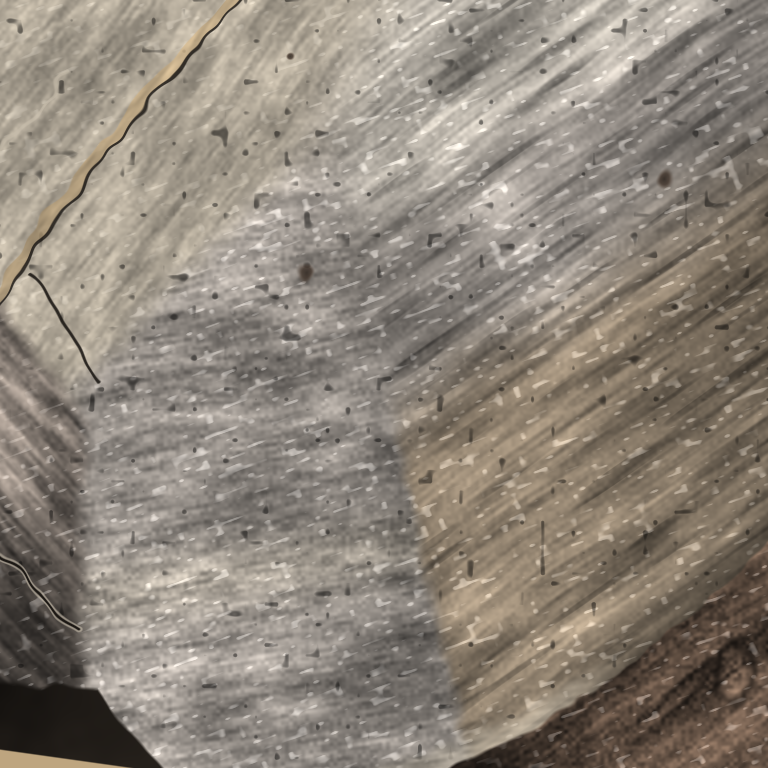
Write a WebGL 2 fragment shader that draws this texture.

```glsl
#version 300 es
precision highp float;

uniform vec2 u_resolution;
out vec4 fragColor;

const vec3 PALE = vec3(0.67, 0.635, 0.575);
const vec3 SILVER = vec3(0.72, 0.695, 0.655);
const vec3 GREY = vec3(0.585, 0.56, 0.535);
const vec3 BROWN = vec3(0.53, 0.475, 0.405);
const vec3 DARK = vec3(0.40, 0.37, 0.345);
const vec3 BARK = vec3(0.30, 0.245, 0.205);
const vec3 SHADOW = vec3(0.11, 0.095, 0.08);
const vec3 TAN = vec3(0.69, 0.60, 0.46);
const vec3 CREAM = vec3(0.79, 0.75, 0.68);
const float GRAIN = 1.15;
const float FLECK = 0.20;
const vec3 KNOTS[3] = vec3[3](vec3(0.40, 0.645, 0.010), vec3(0.87, 0.768, 0.012), vec3(0.381, 0.924, 0.005));

float hash(vec2 p) {
    vec3 q = fract(p.xyx * 0.1031);
    q += dot(q, q.yzx + 33.33);
    return fract((q.x + q.y) * q.z);
}

float noise(vec2 p) {
    vec2 i = floor(p), f = fract(p);
    f = f * f * (3.0 - 2.0 * f);
    return mix(mix(hash(i), hash(i + vec2(1, 0)), f.x),
               mix(hash(i + vec2(0, 1)), hash(i + vec2(1, 1)), f.x), f.y);
}

float fbm(vec2 p) {
    float sum = 0.0, weight = 0.5;
    for (int i = 0; i < 4; i++) {
        sum += weight * noise(p);
        p = mat2(1.6, 1.2, -1.2, 1.6) * p + 17.3;
        weight *= 0.5;
    }
    return sum;
}

// Smooth step that may also fall
float ramp(float a, float b, float x) {
    float t = clamp((x - a) / (b - a), 0.0, 1.0);
    return t * t * (3.0 - 2.0 * t);
}

float bell(float x, float width) {
    return exp(-x * x / (width * width));
}

vec2 along(vec2 p, float degrees) {
    float a = radians(degrees);
    return vec2(dot(p, vec2(cos(a), sin(a))), dot(p, vec2(-sin(a), cos(a))));
}

// Signed streaks along a direction
float grain(vec2 p, float degrees, float stretch) {
    vec2 q = along(p, degrees) + 3.0;
    q.y += 0.012 * noise(q * 7.0);
    float sum = 0.0, freq = 24.0;
    for (int i = 0; i < 4; i++) {
        sum += noise(q * freq * vec2(1.0 / stretch, 1.0) + float(i) * 19.7) - 0.5;
        freq *= 2.0;
    }
    return sum * 0.25;
}

float segment(vec2 p, vec2 a, vec2 b) {
    vec2 d = b - a;
    return length(p - a - d * clamp(dot(p - a, d) / dot(d, d), 0.0, 1.0));
}

float stroke(float dist, float width) {
    float soft = 1.0 / u_resolution.y;
    return ramp(width + soft, width - soft, dist);
}

void main() {
    vec2 p = gl_FragCoord.xy / u_resolution;
    float broad = fbm(p * 6.0 + 4.0) - 0.47;
    float fine = noise(p * 190.0) - 0.5;
    vec2 w = p + (vec2(noise(p * 40.0), noise(p * 40.0 + 51.0)) - 0.5) * 0.014;

    // Slanted right face
    vec2 slant = along(p, 35.0);
    float across = slant.y + broad * 0.08;
    vec3 right = mix(BROWN, GREY, ramp(0.0, 0.16, across));
    right = mix(right, SILVER, ramp(0.22, 0.36, across));
    float slantGrain = grain(p, 36.0, 11.0);
    float furrow = ramp(0.66, 0.86, noise((slant + 2.0) * vec2(8, 85)));
    right *= 1.0 - 0.16 * ramp(0.7, 1.0, p.x);
    right *= 1.0 + GRAIN * slantGrain - 0.22 * furrow + 0.14 * fine;

    // Middle, upper and left faces
    float midGrain = grain(p, 9.0, 4.5);
    vec3 color = mix(GREY, CREAM, 0.45 * bell(p.y - 0.20 - 0.17 * p.x, 0.045));
    color *= 1.0 + 0.10 * ramp(0.5, 0.75, p.y) - 0.10 * bell(p.y - 0.38, 0.1);
    color *= 1.0 + GRAIN * midGrain + 0.24 * fine;
    float paleGrain = grain(p, 52.0, 5.0);
    vec3 pale = PALE * (1.0 + 0.85 * paleGrain + 0.13 * fine);
    vec3 side = DARK * (1.0 + 1.8 * grain(p, -48.0, 7.0) + 0.2 * fine);
    side *= mix(0.7, 1.35, ramp(0.08, 0.6, p.y));

    // Join the faces
    float seam = w.x - 0.61 + 0.21 * p.y;
    float blur = mix(0.012, 0.06, ramp(0.4, 0.75, p.y));
    color = mix(color, right, ramp(-blur, blur, seam));
    color *= 1.0 - 0.13 * bell(seam + 0.025, 0.035) * ramp(0.85, 0.6, p.y);
    float upper = ramp(-0.03, 0.05, w.y - 0.40 - 0.96 * p.x + broad * 0.1);
    upper = max(upper, ramp(0.72, 0.82, p.y)) * ramp(0.07, -0.07, p.x - 0.04 - 0.46 * p.y);
    color = mix(color, pale, upper);
    color = mix(color, side, ramp(0.018, -0.018, w.x - 0.11 + 0.7 * max(p.y - 0.45, 0.0)));

    // Stains, flecks and pits
    color *= 1.0 + 0.55 * broad;
    color *= 1.0 - 0.20 * bell(distance(p, vec2(0.61, 0.67)), 0.08);
    color *= 1.0 - 0.24 * bell(distance(p, vec2(0.51, 0.11)), 0.09);
    float flecks = ramp(0.72, 0.95, noise(along(p, 20.0) * vec2(80, 170) + 90.0));
    color += FLECK * flecks * (1.0 - 0.6 * upper);
    color *= 1.0 - 0.45 * ramp(0.86, 0.97, noise(p * 75.0 + 33.0));

    // Curved split with a tan edge, then finer cracks
    float rise = max(w.y - 0.603, -0.1);
    float split = (w.x - 0.60 * rise - 0.5 * rise * rise) * 0.78;
    color = mix(color, TAN * (1.0 + paleGrain), 0.8 * stroke(abs(split + 0.009), 0.008));
    color = mix(color, SHADOW, 0.85 * stroke(abs(split), 0.001 + 0.002 * noise(p * 22.0)));
    color = mix(color, CREAM, 0.6 * stroke(segment(w, vec2(0, 0.8), vec2(0.09, 0.91)), 0.002));
    color = mix(color, SHADOW, 0.9 * stroke(segment(w, vec2(0.039, 0.642), vec2(0.134, 0.505)), 0.002));
    float sideCrack = segment(w, vec2(0, 0.28), vec2(0.105, 0.18));
    color = mix(color, CREAM, 0.6 * stroke(sideCrack, 0.005));
    color = mix(color, SHADOW, stroke(sideCrack, 0.002));

    // Small knots
    for (int i = 0; i < 3; i++) {
        float d = distance(w, KNOTS[i].xy) / KNOTS[i].z;
        color = mix(color, BARK * (0.6 + 0.5 * d), 0.85 * ramp(1.2, 0.5, d));
    }

    // Bark below the right rim
    float reach = max(p.x - 0.58, 0.0);
    float rim = w.y - 0.40 * reach - 0.7 * reach * reach + max(0.58 - p.x, 0.0) * 0.35;
    float lit = ramp(0.04, 0.01, rim) * ramp(0.42, 0.5, p.x) * ramp(0.85, 0.7, p.x);
    color = mix(color, CREAM * (0.9 + midGrain), 0.6 * lit);
    color *= 1.0 - 0.4 * ramp(0.09, 0.0, rim) * ramp(0.72, 0.95, p.x);
    vec3 bark = BARK * (1.0 + 1.6 * slantGrain + 1.3 * broad + 0.5 * fine) + FLECK * flecks;
    float ring = length((w - vec2(0.957, 0.122)) * vec2(1, 0.68));
    bark *= 1.0 + 0.35 * ramp(0.045, 0.0, ring) - 0.5 * bell(ring - 0.024, 0.006);
    bark *= mix(0.4, 1.15, ramp(0.60, 0.78, p.x));
    color = mix(color, bark, ramp(0.003, -0.003, rim) * step(0.56, p.x));

    // Dark gap and pale sliver at lower left
    float gap = w.y - min(0.11 - 0.08 * p.x, (0.21 - p.x) * 1.2);
    color = mix(color, SHADOW * (1.0 + 2.0 * broad), ramp(0.004, -0.004, gap));
    color = mix(color, TAN * 1.08, stroke(p.y + 0.14 * p.x, 0.024));

    fragColor = vec4(clamp(color, 0.0, 1.0), 1.0);
}
```
